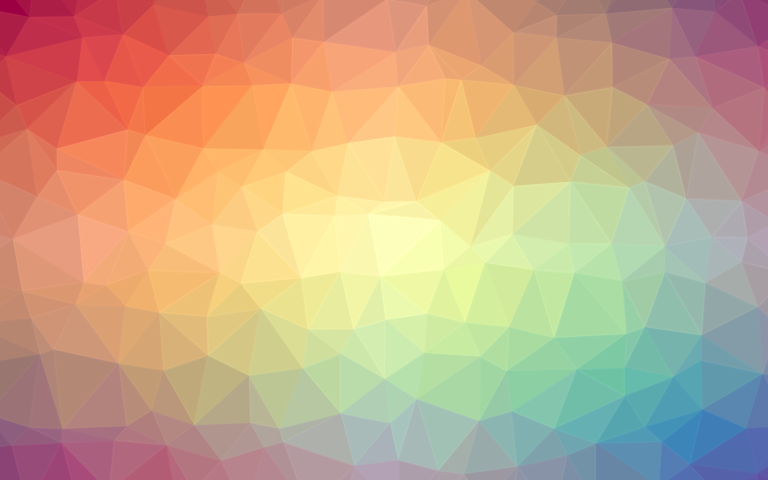
Write a WebGL 2 fragment shader that draws this background.

```glsl
#version 300 es
precision highp float;
// Low-poly mesh of flat triangles tinted by two crossed spectral gradients.

#define CELL 0.0945      // mesh spacing, in canvas heights
#define JITTER 0.76      // vertex scatter, as a share of one cell
#define TINT 0.035       // brightness spread between triangles
#define SEAM_LIGHT 0.025 // strength of the pale seams
#define SEAM_WIDTH 0.002 // seam width, in canvas heights

uniform vec2 u_resolution;
out vec4 outColor;

// Warm to cool ramp, from the top left to the lower right
const vec3 SPECTRUM[11] = vec3[11](
  vec3(0.62, 0.00, 0.26), vec3(0.84, 0.24, 0.31), vec3(0.96, 0.43, 0.26),
  vec3(0.99, 0.68, 0.38), vec3(1.00, 0.88, 0.55), vec3(1.00, 1.00, 0.75),
  vec3(0.90, 0.96, 0.60), vec3(0.67, 0.87, 0.64), vec3(0.40, 0.76, 0.65),
  vec3(0.20, 0.53, 0.74), vec3(0.37, 0.31, 0.64));

// Linear RGB to XYZ, by columns
const mat3 RGB_TO_XYZ = mat3(
  0.4124, 0.2126, 0.0193,
  0.3576, 0.7152, 0.1192,
  0.1805, 0.0722, 0.9505);

vec2 hash2(vec2 p) {
  vec3 q = fract(p.xyx * vec3(0.1031, 0.1030, 0.0973));
  q += dot(q, q.yzx + 33.33);
  return fract((q.xx + q.yz) * q.zy);
}

float cross2(vec2 a, vec2 b) { return a.x * b.y - a.y * b.x; }

// Cube-root XYZ blends just like Lab, since Lab is linear in it
vec3 toPerceptual(vec3 rgb) {
  return pow(RGB_TO_XYZ * pow(rgb, vec3(2.2)), vec3(1.0 / 3.0));
}

vec3 toRgb(vec3 v) {
  vec3 linearRgb = inverse(RGB_TO_XYZ) * (v * v * v);
  return pow(max(linearRgb, 0.0), vec3(1.0 / 2.2));
}

vec3 spectrum(float t) {
  float x = clamp(t, 0.0, 1.0) * 10.0;
  int i = min(int(x), 9);
  return mix(toPerceptual(SPECTRUM[i]), toPerceptual(SPECTRUM[i + 1]), x - float(i));
}

vec3 gradient(vec2 uv) {
  return toRgb(mix(spectrum(uv.x), spectrum(1.0 - uv.y), 0.5));
}

// Scattered mesh vertex, in cell units
vec2 vertex(vec2 id) {
  return id + 0.5 + JITTER * (hash2(id + 57.0) - 0.5);
}

// Signed distance to the line a-b, positive on its left
float edge(vec2 p, vec2 a, vec2 b) {
  return cross2(b - a, p - a) / length(b - a);
}

// Adds one flat triangle: colour times coverage, and coverage
void addTriangle(inout vec4 sum, vec2 p, vec2 a, vec2 b, vec2 c, float pixel) {
  float d = min(edge(p, a, b), min(edge(p, b, c), edge(p, c, a)));
  float coverage = clamp(0.5 + d / pixel, 0.0, 1.0);
  if (coverage <= 0.0) return;
  vec2 center = (a + b + c) / 3.0;
  float aspect = u_resolution.x / u_resolution.y;
  vec2 rnd = hash2(floor(center * 64.0) + 11.0);
  vec3 color = gradient(center * CELL / vec2(aspect, 1.0));
  color *= 1.0 + TINT * (rnd.x - 0.5);
  float seam = 1.0 - smoothstep(0.0, SEAM_WIDTH / CELL + pixel, max(d, 0.0));
  color += SEAM_LIGHT * rnd.y * seam;
  sum += vec4(color, 1.0) * coverage;
}

void main() {
  vec2 p = gl_FragCoord.xy / u_resolution.y / CELL;
  float pixel = 1.0 / (u_resolution.y * CELL);
  vec2 home = floor(p - 0.5);
  vec4 sum = vec4(0.0);

  // Each quad near the pixel is split along its Delaunay diagonal
  for (int j = -1; j <= 1; j++) {
    for (int i = -1; i <= 1; i++) {
      vec2 id = home + vec2(i, j);
      vec2 a = vertex(id);
      vec2 b = vertex(id + vec2(1, 0));
      vec2 c = vertex(id + vec2(1, 1));
      vec2 d = vertex(id + vec2(0, 1));
      // Sine of the summed angles at b and d
      float test = cross2(c - b, a - b) * dot(a - d, c - d)
                 + dot(c - b, a - b) * cross2(a - d, c - d);
      if (test > 0.0) {
        addTriangle(sum, p, a, b, c, pixel);
        addTriangle(sum, p, a, c, d, pixel);
      } else {
        addTriangle(sum, p, a, b, d, pixel);
        addTriangle(sum, p, b, c, d, pixel);
      }
    }
  }
  outColor = vec4(clamp(sum.rgb / max(sum.a, 0.001), 0.0, 1.0), 1.0);
}
```
